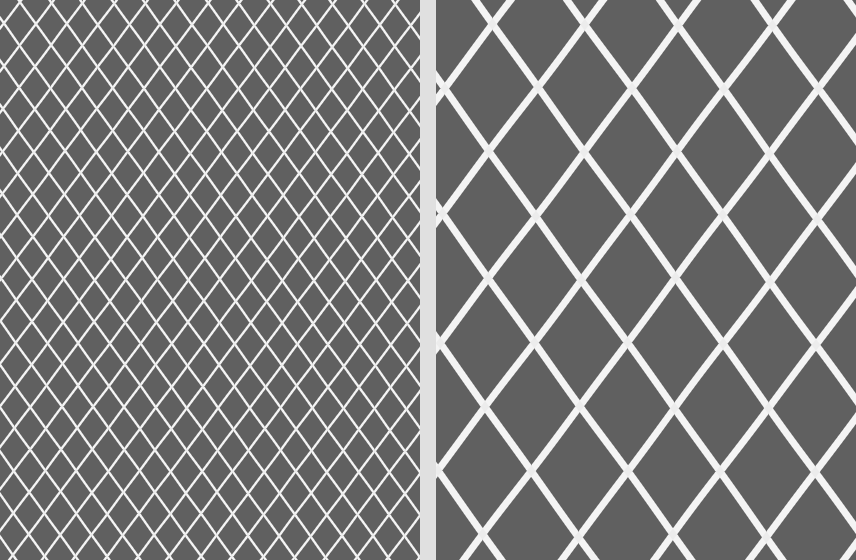
Left: the whole. Right: its middle third, enlarged.
Reproduce this pattern procedurally as a WebGL 1 fragment shader.

```glsl
precision highp float;

uniform vec2 u_resolution;

const vec3 GROUND = vec3(0.378);
const vec3 LINE = vec3(0.957);
const vec2 CELL = vec2(0.0745, 0.1013);     // diamond size, canvas width = 1
const vec2 ORIGIN = vec2(-0.0130, 0.0507);  // one crossing, from the centre
const vec2 SKEW = vec2(-0.0129, 0.0047);    // slight lean of columns and rows
const float LINE_WIDTH = 0.0056;

// Small uneven shift of each line, in periods
float lineShift(float index, float seed) {
  return 0.012 * sin(index * 2.4 + seed) + 0.010 * sin(index * 5.3 + seed * 1.7);
}

// Slow waver along the length of a line, in periods
float waver(float along, float seed) {
  return 0.006 * sin(along * 1.3 + seed) + 0.004 * sin(along * 2.9 + seed * 2.3);
}

// Coverage of one family of parallel lines
float lineFamily(float across, float along, float spacing, float seed, float pixel) {
  float index = floor(across + 0.5);
  float offset = across - index - lineShift(index, seed) - waver(along + index, seed);
  float dist = abs(offset) * spacing;
  return clamp((0.5 * LINE_WIDTH - dist) / pixel + 0.5, 0.0, 1.0);
}

void main() {
  float pixel = 1.0 / u_resolution.x;
  vec2 p = (gl_FragCoord.xy - 0.5 * u_resolution) * pixel - ORIGIN;
  vec2 lattice = (p + SKEW * p.yx) / CELL;

  // Two diagonal families cross to form the diamonds
  float spacing = CELL.x * CELL.y / length(CELL);
  float sum = lattice.x + lattice.y;
  float diff = lattice.x - lattice.y;
  float falling = lineFamily(sum, diff, spacing, 0.6, pixel);
  float rising = lineFamily(diff, sum, spacing, 2.9, pixel);

  // Crossings are a touch duller than the lines
  vec3 color = mix(GROUND, LINE, max(falling, rising));
  color -= 0.03 * falling * rising;
  gl_FragColor = vec4(color, 1.0);
}
```
